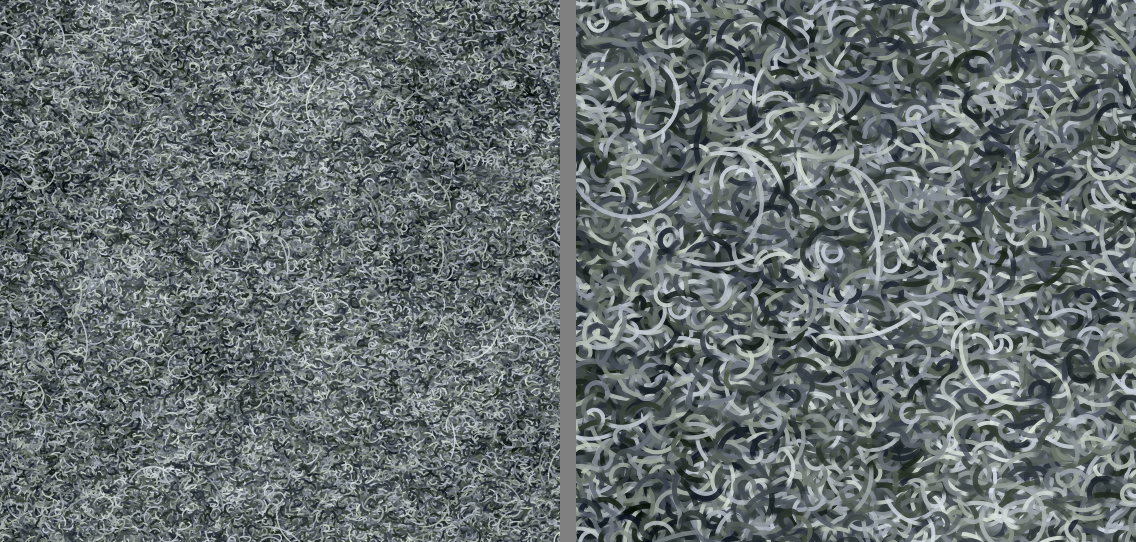
Left, the full canvas; right, a detail of the centre.
Reproduce this texture procedurally as a WebGL 2 fragment shader.

```glsl
#version 300 es
precision highp float;
// Grey wool felt: many layers of short curled fibres over a mottled dark ground.

#define LAYERS 16          // layers of short fibres
#define CELLS 41.0         // fibre cells per canvas height
#define LONG_CELLS 15.0    // cells per height for the stray long curls
#define THICKNESS 0.00135  // half width of a fibre, in canvas heights
#define OPACITY 0.86
#define DARKEST 0.09
#define BRIGHTEST 0.86
#define MOTTLE 0.27        // strength of the cloudy patches
#define TINT 0.055         // strength of the olive and blue fibre tints
#define COOL_GREY vec3(-0.027, 0.008, 0.010)

out vec4 fragColor;
uniform vec2 u_resolution;

const float PI = 3.14159265;

// Three random values from 0 to 1 for an integer cell and seed
vec3 hash3(ivec3 cell) {
    uvec3 v = uvec3(cell + 4096) * 1664525u + 1013904223u;
    v.x += v.y * v.z;
    v.y += v.z * v.x;
    v.z += v.x * v.y;
    v ^= v >> 16u;
    v.x += v.y * v.z;
    v.y += v.z * v.x;
    v.z += v.x * v.y;
    return vec3(v >> 8u) / 16777216.0;
}

float valueNoise(vec2 p, int seed) {
    ivec2 cell = ivec2(floor(p));
    vec2 f = fract(p);
    f = f * f * (3.0 - 2.0 * f);
    float a = hash3(ivec3(cell, seed)).x;
    float b = hash3(ivec3(cell + ivec2(1, 0), seed)).x;
    float c = hash3(ivec3(cell + ivec2(0, 1), seed)).x;
    float d = hash3(ivec3(cell + ivec2(1, 1), seed)).x;
    return mix(mix(a, b, f.x), mix(c, d, f.x), f.y);
}

// Cloudy patches, a little wider than tall
float patches(vec2 uv) {
    vec2 p = uv * vec2(5.0, 6.0);
    float sum = 0.0, weight = 0.4;
    for (int i = 0; i < 4; i++) {
        sum += weight * (valueNoise(p, 200 + i) - 0.5);
        p = p * 2.1 + 3.7;
        weight *= 0.75;
    }
    return sum;
}

// Coverage of a curved fibre; offset is measured from its midpoint
float arcFibre(vec2 offset, float angle, float radius, float halfLength, float width, float soft) {
    vec2 tangent = vec2(cos(angle), sin(angle));
    vec2 normal = vec2(-tangent.y, tangent.x);
    vec2 q = vec2(dot(offset, normal) + radius, dot(offset, tangent));
    float dist = abs(length(q) - radius);
    if (dist > width + soft) return 0.0;
    float along = abs(atan(q.y, q.x)) * radius;
    float taper = 1.0 - smoothstep(halfLength * 0.65, halfLength, along);
    return taper * (1.0 - smoothstep(width - 0.5 * soft, width + 0.7 * soft, dist));
}

// Lays one layer of scattered fibres over the colour below
vec3 layFibres(vec3 below, vec2 uv, float cells, int seed, float share, float minShade) {
    vec2 p = uv * cells + hash3(ivec3(seed, 7, 91)).xy * 5.0;
    ivec2 home = ivec2(floor(p));
    float soft = cells / u_resolution.y;
    for (int y = -1; y <= 1; y++)
    for (int x = -1; x <= 1; x++) {
        ivec2 cell = home + ivec2(x, y);
        vec3 place = hash3(ivec3(cell, seed));
        if (place.z > share) continue;
        vec3 form = hash3(ivec3(cell, seed + 500));
        vec3 look = hash3(ivec3(cell, seed + 900));

        // Directions lean to the horizontal; bends go both ways
        float turn = 2.0 * form.x - 1.0;
        float angle = 0.5 * PI * mix(turn, turn * abs(turn), 0.7);
        angle += look.z > 0.5 ? PI : 0.0;
        float radius = 0.27 + 1.3 * form.y * form.y;
        float halfLength = min(mix(0.38, 0.9, form.z), PI * radius);

        // Pale fibres are finer than dark ones
        float level = mix(minShade, 1.0, pow(look.x, 1.15));
        float width = THICKNESS * cells * mix(1.2, 0.85, level);
        vec3 shade = vec3(mix(DARKEST, BRIGHTEST, level));
        shade += TINT * (look.y - 0.5) * vec3(0.3, 0.5, -1.6);

        vec2 offset = p - vec2(cell) - place.xy;
        float cover = arcFibre(offset, angle, radius, halfLength, width, soft);
        below = mix(below, shade, cover * OPACITY);
    }
    return below;
}

void main() {
    vec2 uv = gl_FragCoord.xy / u_resolution.y;

    // Shadowed ground with fine grain
    vec3 colour = vec3(0.20 + 0.22 * valueNoise(uv * vec2(150.0, 210.0), 30));

    // Short felted fibres, then a few long pale curls
    for (int i = 0; i < LAYERS; i++)
        colour = layFibres(colour, uv, CELLS * (1.0 + 0.015 * float(i)), 40 + i, 1.0, 0.0);
    for (int i = 0; i < 2; i++)
        colour = layFibres(colour, uv, LONG_CELLS, 80 + i, 0.22, 0.6);

    colour += MOTTLE * patches(uv) + COOL_GREY;
    fragColor = vec4(clamp(colour, 0.0, 1.0), 1.0);
}
```
